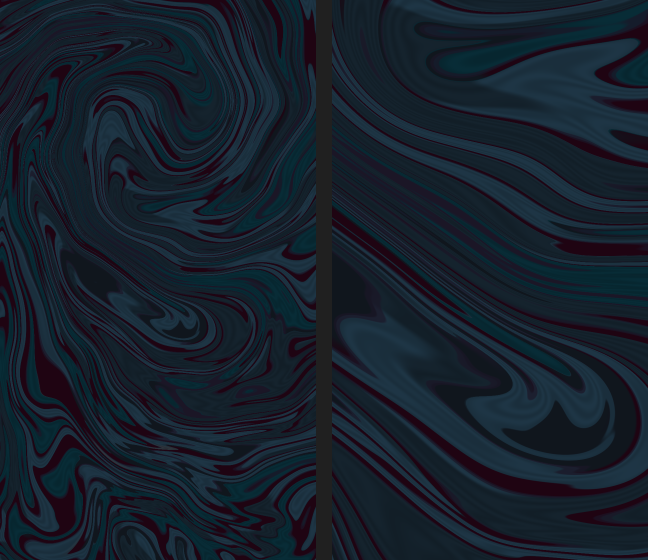
Left: the whole. Right: its middle third, enlarged.
Give the GLSL for this background, as a Shadertoy shader.

```glsl
const vec3 SLATE  = vec3(0.080, 0.135, 0.175);
const vec3 BLUE   = vec3(0.115, 0.205, 0.265);
const vec3 TEAL   = vec3(0.030, 0.170, 0.210);
const vec3 INK    = vec3(0.062, 0.085, 0.115);
const vec3 PLUM   = vec3(0.105, 0.085, 0.150);
const vec3 MAROON = vec3(0.120, 0.015, 0.070);
const vec3 ASH    = vec3(0.190, 0.200, 0.225);

const float BAND_COUNT  = 5.5;   // bands per unit of the height field
const float BAND_SLOPE  = 7.0;   // steady drift of the bands across the flow
const float FOLD_SIZE   = 0.24;  // broad folds, before the vortices
const float RIPPLE_SIZE = 0.050; // small wrinkles, after the vortices
const float EDGE        = 0.02;  // softness of a band edge, in bands
const float RIM         = 0.06;  // width of the rim along a vein, in bands
const int   SAMPLES     = 3;     // per axis, for antialiasing

float hash1(float n) {
    return fract(sin(n * 12.99 + 4.1) * 4375.85);
}

vec2 gradientAt(vec2 cell) {
    float a = 6.2832 * fract(sin(dot(cell, vec2(127.1, 311.7))) * 4375.85);
    return vec2(cos(a), sin(a));
}

float gradientNoise(vec2 p) {
    vec2 i = floor(p), f = fract(p);
    vec2 u = f * f * f * (f * (f * 6.0 - 15.0) + 10.0);
    float a = dot(gradientAt(i), f);
    float b = dot(gradientAt(i + vec2(1, 0)), f - vec2(1, 0));
    float c = dot(gradientAt(i + vec2(0, 1)), f - vec2(0, 1));
    float d = dot(gradientAt(i + vec2(1, 1)), f - vec2(1, 1));
    return mix(mix(a, b, u.x), mix(c, d, u.x), u.y);
}

vec2 noiseOffset(vec2 p) {
    return vec2(gradientNoise(p + 17.3), gradientNoise(p + 41.7));
}

// Rotation about a centre that fades with distance
vec2 twist(vec2 p, vec2 centre, float radius, float angle) {
    vec2 d = p - centre;
    float a = angle * exp(-dot(d, d) / (radius * radius));
    float c = cos(a), s = sin(a);
    return centre + vec2(c * d.x - s * d.y, s * d.x + c * d.y);
}

// Carries a canvas point back to the unstirred paint
vec2 unstir(vec2 p) {
    p += RIPPLE_SIZE * noiseOffset(p * 5.0);
    p = twist(p, vec2(0.50, 1.38), 0.36, 4.4);
    p = twist(p, vec2(0.59, 0.80), 0.19, 3.6);
    p = twist(p, vec2(0.55, 0.78), 0.44, 2.6);
    p = twist(p, vec2(0.04, 0.38), 0.16, -2.6);
    p = twist(p, vec2(1.02, 1.60), 0.28, -1.8);
    p = twist(p, vec2(0.72, 0.04), 0.24, 2.0);
    return p + FOLD_SIZE * noiseOffset(p * 2.1);
}

vec3 lightPaint(float k, float f) {
    vec3 c = mix(TEAL, SLATE, smoothstep(0.32, 0.36, k));
    c = mix(c, BLUE, smoothstep(0.68, 0.72, k));
    c = mix(c, ASH, 0.8 * smoothstep(1.06, 1.12, k));
    // Faint contour lines inside the band
    return c * (0.95 + 0.07 * sin(f * 25.0 + k * 5.0));
}

vec3 darkPaint(float k) {
    vec3 c = mix(MAROON, INK, smoothstep(0.44, 0.48, k));
    return mix(c, PLUM, smoothstep(0.74, 0.78, k));
}

vec3 marble(vec2 p) {
    vec2 q = unstir(p);
    float height = gradientNoise(q * vec2(1.2, 3.2))
                 + 0.50 * gradientNoise(q * vec2(3.0, 8.0) + 5.2)
                 + 0.24 * gradientNoise(q * vec2(8.0, 19.0) + 9.4);
    float tone = gradientNoise(q * vec2(4.0, 11.0) + 23.0);

    // Each band holds a dark vein and a lighter fill
    float t = height * BAND_COUNT + q.y * BAND_SLOPE;
    float band = floor(t), f = fract(t);
    float vein = mix(0.16, 0.50, hash1(band + 7.0)) + 0.25 * tone;
    vein = clamp(vein, 0.12, 0.62);
    float inVein = smoothstep(0.0, EDGE, f) * (1.0 - smoothstep(vein - EDGE, vein, f));

    vec3 fill = lightPaint(hash1(band) + 0.50 * tone, f);
    vec3 dark = darkPaint(hash1(band + 31.0) - 0.45 * tone);
    // Plum rim around the vein
    float rim = 1.0 - smoothstep(RIM - EDGE, RIM, abs(f - vein));
    return mix(mix(fill, dark, inVein), PLUM, 0.7 * rim);
}

void mainImage(out vec4 fragColor, in vec2 fragCoord) {
    vec3 sum = vec3(0.0);
    for (int y = 0; y < SAMPLES; y++) {
        for (int x = 0; x < SAMPLES; x++) {
            vec2 offset = (vec2(x, y) + 0.5) / float(SAMPLES) - 0.5;
            sum += marble((fragCoord + offset) / iResolution.x);
        }
    }
    fragColor = vec4(sum / float(SAMPLES * SAMPLES), 1.0);
}
```
